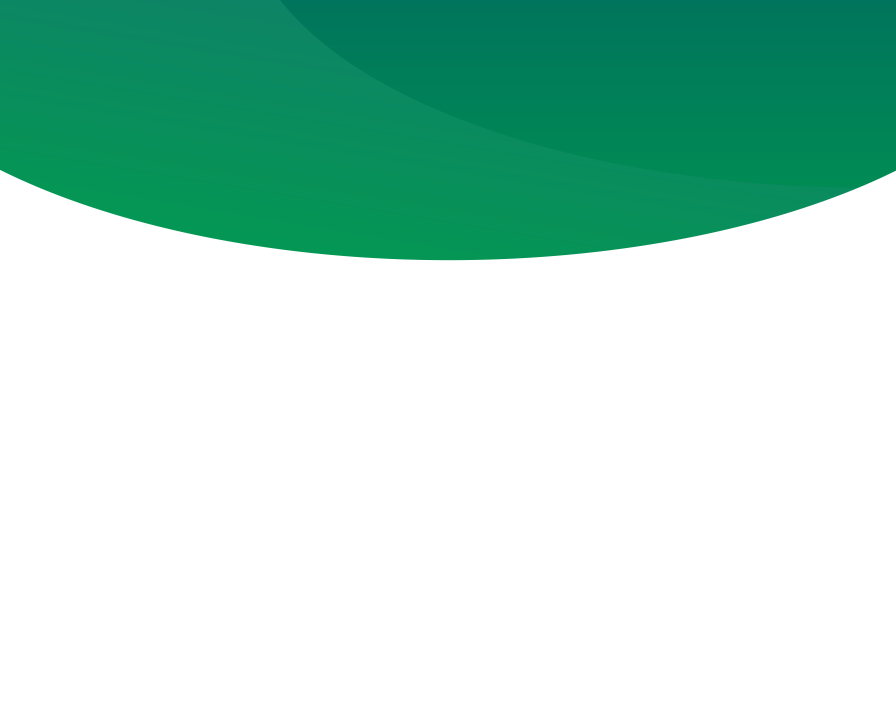
A WebGL 1 fragment shader for this background:

```glsl
precision highp float;

uniform vec2 u_resolution;

const float ASPECT = 16.0 / 13.0;
const vec3 WHITE = vec3(1.0);
const vec3 LIGHT_TOP = vec3(0.047, 0.53, 0.387);
const vec3 LIGHT_BOTTOM = vec3(0.008, 0.605, 0.312);
const vec3 DARK_TOP = vec3(0.0, 0.455, 0.36);
const vec3 DARK_BOTTOM = vec3(0.0, 0.545, 0.33);

// Approximate signed distance to an ellipse, negative inside.
float ellipseDistance(vec2 p, vec2 center, vec2 radii) {
  vec2 q = (p - center) / radii;
  float k = length(q);
  return k * (k - 1.0) / max(length(q / radii), 1e-4);
}

// Coverage of a shape with an edge one pixel wide.
float coverage(float dist, float pixel) {
  return clamp(0.5 - dist / pixel, 0.0, 1.0);
}

void main() {
  vec2 p = gl_FragCoord.xy / u_resolution * vec2(ASPECT, 1.0);
  float pixel = 1.0 / u_resolution.y;
  float depth = 1.0 - p.y;

  // Slanted light gradient and vertical dark gradient
  vec3 lightGreen = mix(LIGHT_TOP, LIGHT_BOTTOM, 2.9 * depth - 0.48 * p.x);
  vec3 darkGreen = mix(DARK_TOP, DARK_BOTTOM, depth / 0.257);

  // Wide dome hanging from the top, with a darker one inside it
  float dome = ellipseDistance(p, vec2(0.6165, 1.0272), vec2(0.838, 0.3846));
  float inner = ellipseDistance(p, vec2(1.194, 1.1266), vec2(0.857, 0.3846));

  vec3 green = mix(lightGreen, darkGreen, coverage(inner, pixel));
  gl_FragColor = vec4(mix(WHITE, green, coverage(dome, pixel)), 1.0);
}
```
